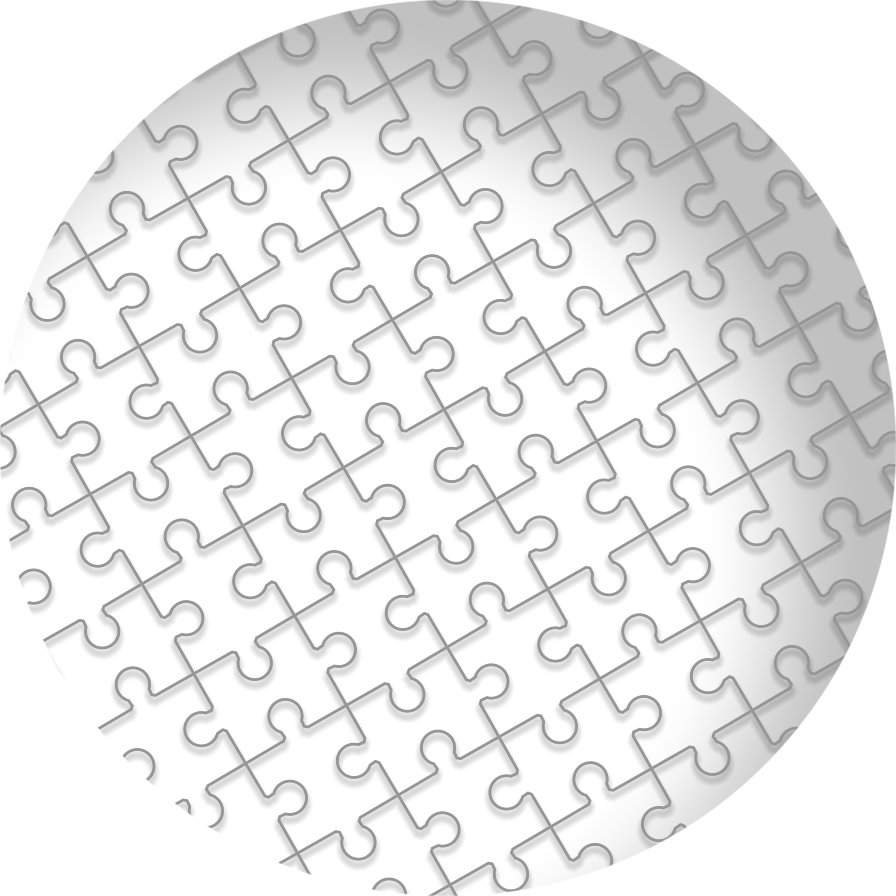
Give the GLSL for this pattern, as a Shadertoy shader.

```glsl
// A disc of interlocking jigsaw pieces, tilted 30 degrees, shaded grey to the upper right.

const vec2 CELL = vec2(0.1298, 0.1157);      // piece width and height
const vec2 LATTICE_ORIGIN = vec2(0.4957, 0.5430);
const vec2 ALONG = vec2(0.8660, 0.5000);     // row direction
const vec2 ACROSS = vec2(0.5000, -0.8660);   // column direction
const float KNOB_RADIUS = 0.0186;
const float KNOB_HEIGHT = 0.0236;

float segmentDistance(vec2 p, vec2 a, vec2 b) {
    vec2 ab = b - a;
    float t = clamp(dot(p - a, ab) / dot(ab, ab), 0.0, 1.0);
    return length(p - a - t * ab);
}

// One side of a piece: x runs from its middle, y points out of the knob.
float sideDistance(vec2 q, float halfLength) {
    q.x = abs(q.x);
    vec2 shoulder = vec2(0.0158, 0.0004);
    vec2 bend = vec2(0.0125, 0.0032);
    vec2 joint = vec2(0.0, KNOB_HEIGHT) + KNOB_RADIUS * vec2(0.7071, -0.7071);
    float d = segmentDistance(q, vec2(halfLength, 0.0), shoulder);
    d = min(d, segmentDistance(q, shoulder, bend));
    d = min(d, segmentDistance(q, bend, joint));
    vec2 c = q - vec2(0.0, KNOB_HEIGHT);
    if (c.x > -c.y) d = min(d, abs(length(c) - KNOB_RADIUS));
    return d;
}

// Knobs flip direction in a checkerboard.
float knobSign(vec2 id) {
    return 1.0 - 2.0 * mod(id.x + id.y, 2.0);
}

// Distance to the nearest cut, from the four sides of the local cell.
float cutDistance(vec2 p) {
    p -= LATTICE_ORIGIN;
    vec2 q = vec2(dot(p, ALONG), dot(p, ACROSS));
    vec2 id = floor(q / CELL);
    vec2 local = q - id * CELL;
    float d = 1.0;
    for (int i = 0; i < 2; i++) {
        float k = float(i);
        vec2 row = local - vec2(0.5, k) * CELL;
        row.y *= knobSign(id + vec2(0.0, k));
        d = min(d, sideDistance(row, 0.5 * CELL.x));

        vec2 column = local - vec2(k, 0.5) * CELL;
        column.x *= -knobSign(id + vec2(k, 0.0));
        d = min(d, sideDistance(column.yx, 0.5 * CELL.y));
    }
    return d;
}

void mainImage(out vec4 fragColor, in vec2 fragCoord) {
    vec2 uv = fragCoord / iResolution.xy;
    float pixel = 1.0 / min(iResolution.x, iResolution.y);

    // Soft light centred toward the lower left
    float lightDistance = length(uv - vec2(0.378, 0.388));
    float shade = mix(1.0, 0.755, smoothstep(0.40, 0.60, lightDistance));

    // Blurred shadow falling below each cut
    float shadow = 1.0 - smoothstep(0.0, 0.0085, cutDistance(uv + vec2(0.0, 0.0065)));
    shade *= 1.0 - 0.15 * shadow;

    // Cut lines
    float line = 1.0 - smoothstep(-0.6 * pixel, 0.6 * pixel, cutDistance(uv) - 0.0016);
    shade = mix(shade, 0.59, line);

    // White outside the disc
    float rim = length(uv - 0.5) - 0.5;
    shade = mix(shade, 1.0, smoothstep(-pixel, pixel, rim));
    fragColor = vec4(vec3(shade), 1.0);
}
```
